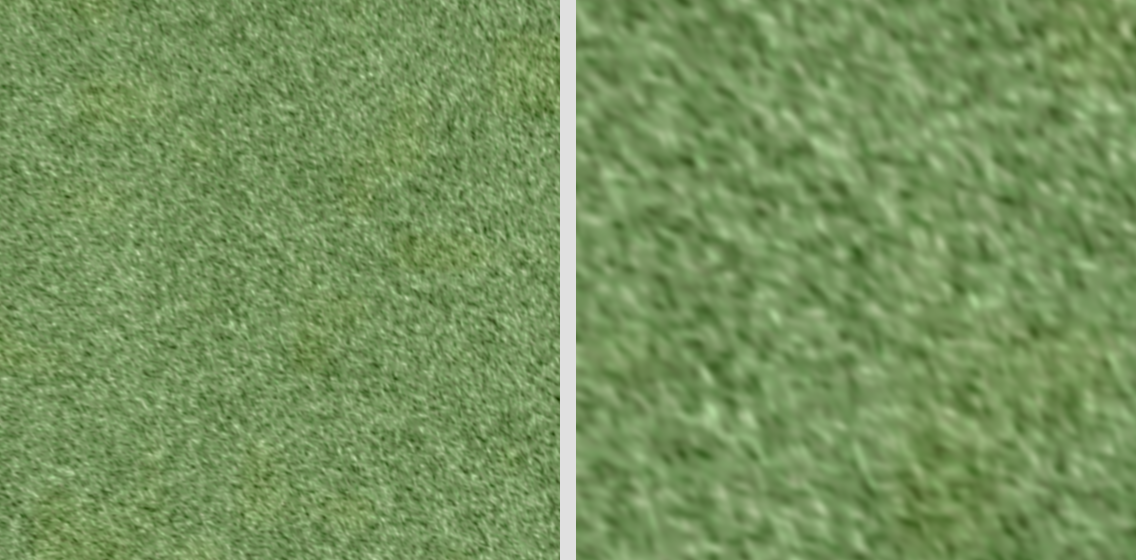
Left, the full canvas; right, a detail of the centre.
Give the GLSL for this texture, as a Shadertoy shader.

```glsl
// Short green turf: soft slanted blades of varied brightness over faint patches

// Three random values from 0 to 1 for an integer cell and a layer
vec3 hash3(ivec2 cell, int layer) {
    uvec3 v = uvec3(ivec3(cell + 4096, layer)) * 1664525u + 1013904223u;
    v.x += v.y * v.z; v.y += v.z * v.x; v.z += v.x * v.y;
    v ^= v >> 16u;
    v.x += v.y * v.z; v.y += v.z * v.x; v.z += v.x * v.y;
    return vec3(v >> 8u) / 16777216.0;
}

// Smooth value noise, centred on zero
float patchNoise(vec2 p, int layer) {
    ivec2 cell = ivec2(floor(p));
    vec2 f = fract(p);
    f = f * f * (3.0 - 2.0 * f);
    float low = mix(hash3(cell, layer).x, hash3(cell + ivec2(1, 0), layer).x, f.x);
    float high = mix(hash3(cell + ivec2(0, 1), layer).x, hash3(cell + ivec2(1, 1), layer).x, f.x);
    return mix(low, high, f.y) - 0.5;
}

// Sum of scattered light and dark blades: x is brightness, y is tint
vec2 blades(vec2 uv) {
    vec2 p = uv * 142.0;
    ivec2 home = ivec2(floor(p));
    // Blades lie flatter at the lower left and steeper at the upper right
    float lean = -mix(0.35, 1.15, uv.x * 0.6 + uv.y * 0.4);
    vec2 sum = vec2(0.0);
    for (int y = -2; y <= 2; y++)
    for (int x = -2; x <= 2; x++)
    for (int layer = 0; layer < 2; layer++) {
        ivec2 cell = home + ivec2(x, y);
        vec3 place = hash3(cell, layer);
        vec3 look = hash3(cell, layer + 7);
        float angle = lean + (place.z - 0.5) * 1.1;
        vec2 along = vec2(cos(angle), sin(angle));
        vec2 d = p - vec2(cell) - place.xy;
        vec2 q = vec2(dot(d, along), dot(d, vec2(-along.y, along.x)));
        q /= vec2(mix(0.65, 0.9, look.z), 0.4);
        sum += (look.xy * 2.0 - 1.0) * exp(-dot(q, q));
    }
    return sum;
}

void mainImage(out vec4 fragColor, in vec2 fragCoord) {
    vec2 uv = fragCoord / iResolution.y;
    vec2 blade = blades(uv);

    // Uneven brightness, from broad areas down to small tufts
    float shade = 0.030 * patchNoise(uv * 5.0, 20)
                + 0.040 * patchNoise(uv * 15.0, 21)
                + 0.050 * patchNoise(uv * 42.0, 22);

    // Contrast grows gently towards the lower right
    float contrast = mix(0.095, 0.118, clamp(0.5 + 0.5 * (uv.x - uv.y), 0.0, 1.0));
    float light = blade.x * contrast + shade;

    vec3 color = vec3(0.457, 0.571, 0.363) + light * vec3(1.0, 0.98, 1.02);

    // Yellowish areas and slight differences of hue between blades
    float yellow = smoothstep(0.12, 0.42, patchNoise(uv * 11.0, 23));
    color += yellow * vec3(0.012, 0.006, -0.020);
    color += blade.y * vec3(0.014, -0.004, 0.010);

    fragColor = vec4(clamp(color, 0.0, 1.0), 1.0);
}
```
